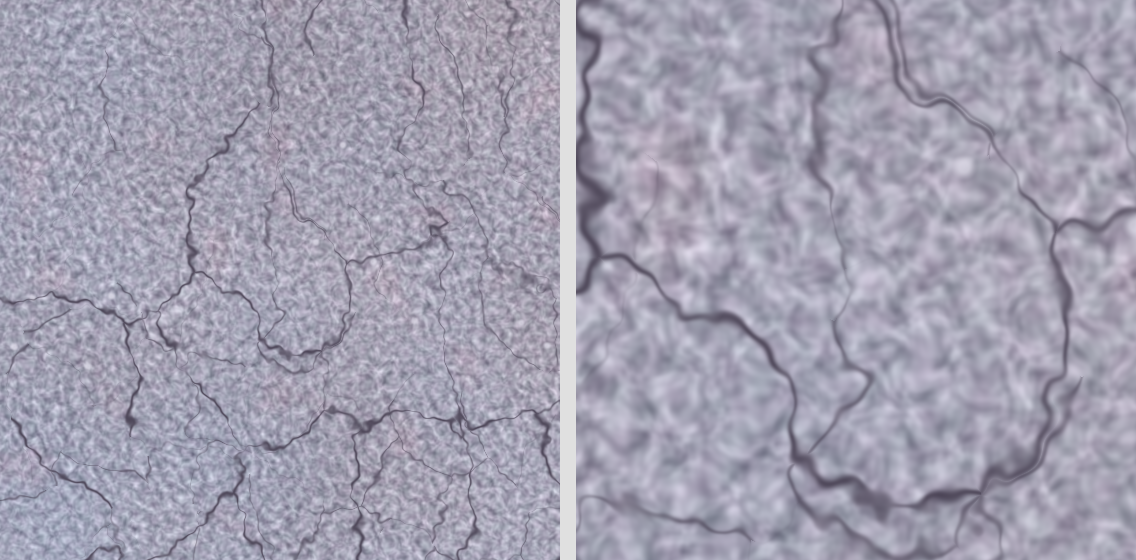
Left, the full canvas; right, a detail of the centre.
This texture is drawn by a WebGL 1 fragment shader. Its source:

```glsl
precision highp float;
// Weathered lavender-grey asphalt with streaky grain and branching dark cracks.
uniform vec2 u_resolution;

const vec3 ASPHALT = vec3(0.640, 0.634, 0.703);
const vec3 CRACK = vec3(0.27, 0.24, 0.31);
const vec3 SPECK = vec3(0.88, 0.87, 0.92);

vec2 hash2(vec2 p) {
  vec3 h = fract(vec3(p.xyx) * vec3(0.1031, 0.1030, 0.0973));
  h += dot(h, h.yzx + 33.33);
  return fract((h.xx + h.yz) * h.zy);
}

float cornerSlope(vec2 cell, vec2 offset) {
  float angle = 6.2832 * hash2(cell).x;
  return dot(vec2(cos(angle), sin(angle)), offset);
}

// Gradient noise, roughly -0.6 to 0.6
float noise(vec2 p) {
  vec2 i = floor(p), f = fract(p);
  vec2 u = f * f * f * (f * (f * 6.0 - 15.0) + 10.0);
  vec2 e = vec2(0.0, 1.0);
  float low = mix(cornerSlope(i, f), cornerSlope(i + e.yx, f - e.yx), u.x);
  float high = mix(cornerSlope(i + e, f - e), cornerSlope(i + e.yy, f - e.yy), u.x);
  return mix(low, high, u.y);
}

vec2 noise2(vec2 p) {
  return vec2(noise(p + 17.3), noise(p + 71.9));
}

// Noise stretched along a direction given by its angle
float streaks(vec2 p, float angle, float across, float along) {
  float c = cos(angle), s = sin(angle);
  return noise(vec2(c * p.x + s * p.y, c * p.y - s * p.x) * vec2(along, across) + 200.0);
}

float grain(vec2 p) {
  vec2 q = p + 0.006 * noise2(p * 38.0);
  float blend = smoothstep(-0.25, 0.3, noise(p * 5.0 + 40.0));
  float coarse = mix(streaks(q, 2.05, 95.0, 50.0), streaks(q, 2.6, 90.0, 55.0), blend);
  float crossed = streaks(q, 0.8, 92.0, 60.0);
  float fine = noise(q * 150.0 + 9.0);
  return 0.85 * coarse + 0.5 * crossed + 0.45 * fine;
}

// Cell borders; each border gets its own strength, some vanish.
// stretch converts cell units to canvas units, upright favours vertical cracks.
float crackNet(vec2 q, vec2 stretch, float keep, float width, float upright) {
  vec2 base = floor(q), home = base, nearest = vec2(8.0);
  for (int y = -1; y <= 1; y++) {
    for (int x = -1; x <= 1; x++) {
      vec2 id = base + vec2(float(x), float(y));
      vec2 site = id + hash2(id) - q;
      if (dot(site, site) < dot(nearest, nearest)) {
        nearest = site;
        home = id;
      }
    }
  }
  float dark = 0.0;
  for (int y = -2; y <= 2; y++) {
    for (int x = -2; x <= 2; x++) {
      if (x == 0 && y == 0) continue;
      vec2 id = home + vec2(float(x), float(y));
      vec2 site = id + hash2(id) - q;
      vec2 n = normalize(site - nearest);
      float d = dot(0.5 * (nearest + site), n) / length(n * stretch);
      float chance = hash2(home + id + 300.0).x;
      float strength = smoothstep(0.75 - keep, 1.25 - keep, chance);
      strength *= mix(1.0, n.x * n.x, upright);
      float w = width * (0.55 + 0.45 * strength);
      dark = max(dark, strength * exp(-d * d / (w * w)));
    }
  }
  return dark;
}

float cracks(vec2 p) {
  vec2 q = p + 0.07 * noise2(p * 5.0) + 0.024 * noise2(p * 19.0)
         + 0.011 * noise2(p * 55.0);
  float upright = smoothstep(0.45, 0.75, p.y);
  vec2 bent = vec2(q.x, q.y - 0.28 * q.y * q.y);
  vec2 stretch = vec2(1.0, 1.0 - 0.56 * p.y);
  float wear = 0.85 + 1.1 * noise(p * 13.0 + 60.0) + 0.6 * noise(p * 40.0);
  float width = 0.0038 * clamp(wear, 0.5, 1.35);
  float wide = crackNet(bent * 5.0 + 20.0, stretch * 5.0, 0.68, width, 0.9 * upright);
  float thin = crackNet(bent * 8.5 + 50.0, stretch * 8.5, 0.36, width * 0.75, 0.6 * upright);
  return max(wide, 0.65 * thin) * clamp(wear + 0.1, 0.2, 1.0);
}

// Sparse pale stones
float specks(vec2 p) {
  vec2 q = p * 22.0, id = floor(q);
  vec2 center = 0.25 + 0.5 * hash2(id + 90.0);
  float present = step(0.965, hash2(id + 150.0).y);
  return present * (1.0 - smoothstep(0.05, 0.19, length(q - id - center)));
}

void main() {
  vec2 p = gl_FragCoord.xy / u_resolution;

  // Slow stains: bluish low and left, warmer toward the upper right
  float warmth = 0.5 * (p.x + p.y) - 0.5 + 0.8 * noise(p * 4.0 + 5.0);
  vec3 color = ASPHALT + warmth * vec3(0.022, -0.008, -0.026);
  color += 0.035 * noise(p * 3.0 + 30.0) - 0.02 * (p.y - 0.5);
  color.r += 0.03 * smoothstep(0.2, 0.5, noise(p * 9.0 + 80.0));

  // Grain with a slight colour scatter
  color += 0.27 * grain(p) * vec3(1.0, 1.0, 0.97);
  color += 0.025 * noise(p * 60.0 + 110.0) * vec3(1.0, -0.6, 0.4);

  color = mix(color, SPECK, 0.7 * specks(p));
  color = mix(color, CRACK, 0.85 * cracks(p));
  gl_FragColor = vec4(clamp(color, 0.0, 1.0), 1.0);
}
```
